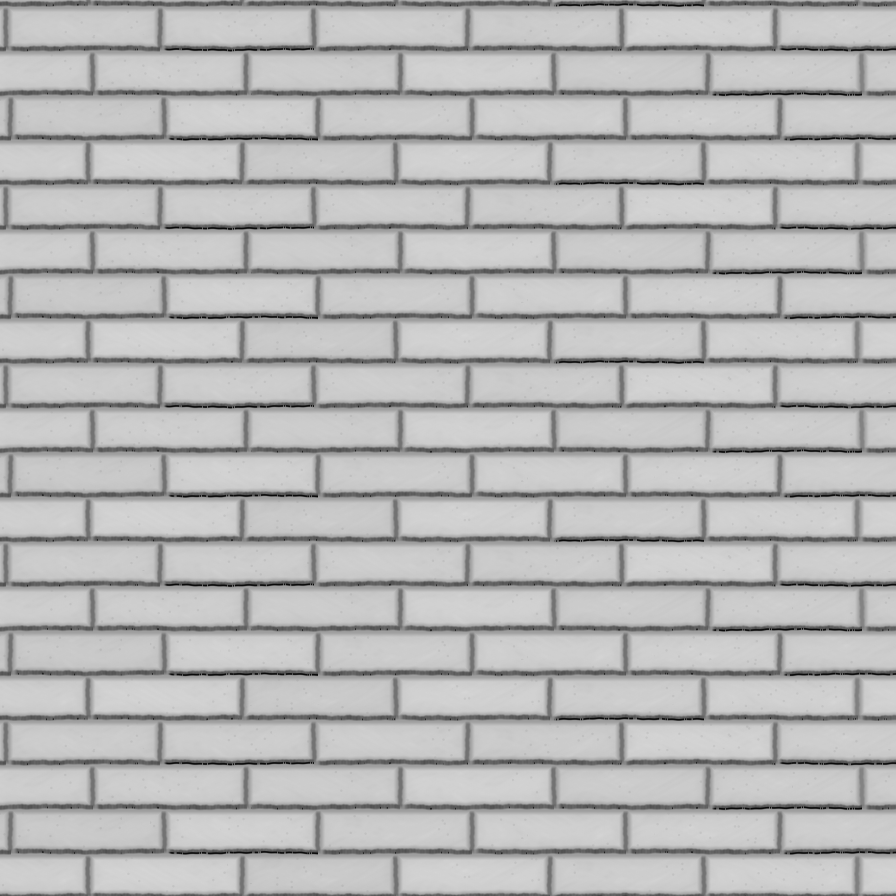
Reproduce this texture procedurally as a WebGL 2 fragment shader.

```glsl
#version 300 es
precision highp float;

uniform vec2 u_resolution;
out vec4 outColor;

// Lengths inside the wall are measured in course heights.
const float COURSES = 20.08;      // courses down the canvas
const float TOP_OFFSET = 0.167;   // part of a course cut off at the top
const float BRICK_LENGTH = 3.448;
const float PATTERN_ROWS = 4.0;   // courses before the wall repeats

const float FACE = 0.785;
const float FACE_RIM = 0.64;
const float MORTAR = 0.62;
const float SIDE_SHADOW = 0.43;
const float BED_SHADOW = 0.36;
const float CRACK = 0.04;

float hash(vec2 p) {
  p = fract(p * vec2(0.1031, 0.1137) + 0.37);
  p += dot(p, p.yx + 33.33);
  return fract((p.x + p.y) * p.x * 7.31);
}

// Layered sines, roughly -1 to 1.
float waves(float x, float phase) {
  return 0.5 * sin(2.1 * x + phase) + 0.3 * sin(8.7 * x + 2.3 * phase)
       + 0.2 * sin(23.0 * x + 4.1 * phase);
}

float mottle(vec2 p, float phase) {
  return waves(p.x + 0.6 * sin(3.1 * p.y + phase), phase)
       * waves(1.7 * p.y + 0.4 * sin(2.3 * p.x), phase + 1.9);
}

// Distance to the closest scattered point, in cells.
float cellular(vec2 p) {
  vec2 cell = floor(p);
  float nearest = 2.0;
  for (int y = -1; y <= 1; y++) {
    for (int x = -1; x <= 1; x++) {
      vec2 c = cell + vec2(x, y);
      vec2 point = c + vec2(hash(c), hash(c + 41.7));
      nearest = min(nearest, distance(p, point));
    }
  }
  return nearest;
}

// Soft interval: 1 between lo and hi.
float band(float x, float lo, float hi, float blur) {
  return smoothstep(lo - blur, lo + blur, x) * (1.0 - smoothstep(hi - blur, hi + blur, x));
}

// Small alternating drift on top of the half-brick bond.
float courseShift(float row) {
  return 0.19 + 1.84 * mod(row, 2.0) + 0.067 * sin(1.5708 * row - 0.7854);
}

// Bricks whose lower edge carries a long open crack.
float crackAmount(vec2 id) {
  float evenRow = 1.0 - mod(id.y, 2.0);
  float target = mix(4.5 - 0.5 * id.y, 1.0, evenRow);
  float column = mix(id.x, mod(id.x, 4.0), evenRow);
  return 1.0 - step(0.5, abs(column - target));
}

float brickFace(vec2 p, vec2 id, float edge) {
  float phase = 6.283 * hash(id + 3.1);
  float tint = 0.035 * (hash(id + 8.6) - 0.5);
  float shade = FACE + tint + 0.02 * smoothstep(0.06, 0.34, edge);
  shade += 0.022 * mottle(p, phase) + 0.008 * mottle(7.0 * p, phase + 2.0);
  float pit = 1.0 - smoothstep(0.04, 0.13, cellular(p * 3.2 + id * 17.0));
  shade -= 0.045 * pit * step(0.6, hash(floor(p * 1.6) + id * 5.0));
  return mix(FACE_RIM, shade, smoothstep(-0.01, 0.11, edge));
}

float wall(vec2 uv, float blur) {
  // Locate the brick, its course and its right or left joint.
  vec2 p = vec2(uv.x, 1.0 - uv.y) * COURSES;
  p.y -= TOP_OFFSET;
  float row = mod(floor(p.y), PATTERN_ROWS);
  float along = p.x - courseShift(row);
  vec2 id = vec2(floor(along / BRICK_LENGTH), row);
  vec2 q = vec2(along - id.x * BRICK_LENGTH, fract(p.y));
  float joint = floor(along / BRICK_LENGTH + 0.5);
  float phase = 6.283 * hash(id + 1.4);

  // Wavering edges of bed and joint.
  float bedWave = 0.02 * waves(q.x, phase);
  float jointWave = 0.018 * waves(2.0 * q.y, 3.7 * joint + 2.1 * row);
  float jointX = along - joint * BRICK_LENGTH + jointWave;
  float bedY = q.y + bedWave;

  // Brick face set in mortar.
  float edge = min(min(q.x - 0.06, BRICK_LENGTH - 0.06 - q.x), min(q.y - 0.015, 0.87 - bedY));
  float shade = mix(MORTAR, brickFace(q, id, edge), smoothstep(-blur, blur, edge));

  // Shadow beside the brick, paler at the worn right border.
  float worn = smoothstep(0.93, 0.97, uv.x);
  float side = band(jointX, -0.052, 0.04, blur) * band(q.y, 0.03, 0.92, 0.05);
  shade = mix(shade, SIDE_SHADOW, side * (0.92 - 0.4 * worn));

  // Shadow below the brick, starting past the joint.
  float reach = smoothstep(0.07, 0.17, q.x);
  float thickness = 0.012 * waves(3.0 * q.x, phase + 2.6);
  float bed = band(bedY, 0.868 + thickness, 0.965, blur) * mix(0.3, 1.0, reach);
  float bedShade = BED_SHADOW + 0.05 * waves(4.0 * q.x, phase + 4.2);
  shade = mix(shade, bedShade, bed);

  // Broken black cracks along the bed.
  float broken = waves(5.0 * q.x, phase + 5.0) + 0.5 * waves(17.0 * q.x, phase);
  float amount = crackAmount(id);
  float open = smoothstep(-0.1, 0.1, broken + mix(-0.85, 0.55, amount));
  float crackLine = band(bedY, 0.925, 0.962, 0.6 * blur);
  return mix(shade, CRACK, crackLine * open * reach * mix(0.7, 1.0, amount));
}

void main() {
  vec2 uv = gl_FragCoord.xy / u_resolution;
  float blur = max(0.028, 0.7 * COURSES / u_resolution.y);
  outColor = vec4(vec3(wall(uv, blur)), 1.0);
}
```
